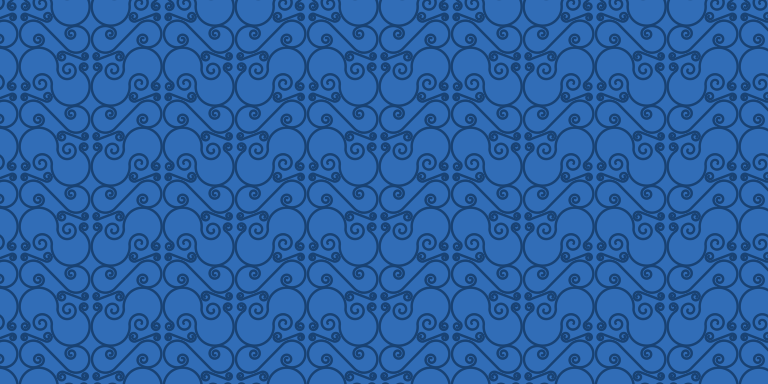
This pattern is drawn by a Shadertoy shader. Its source:

```glsl
const float TAU = 6.2831853;
const float CANVAS_HEIGHT = 576.0;          // design units down the canvas
const vec2 CELL = vec2(108.0, 120.0);
const vec2 CELL_ORIGIN = vec2(28.0, 41.0);
const float HALF_LINE = 1.85;
const vec3 FIELD_BLUE = vec3(0.193, 0.428, 0.718);
const vec3 LINE_BLUE = vec3(0.097, 0.258, 0.452);

vec2 polar(float angle) {
    return vec2(cos(angle), sin(angle));
}

float segmentDistance(vec2 p, vec2 a, vec2 b) {
    vec2 ab = b - a;
    return length(p - a - ab * clamp(dot(p - a, ab) / dot(ab, ab), 0.0, 1.0));
}

// Arc whose radius runs from r0 to r1; a negative sweep turns clockwise
float spiralDistance(vec2 p, vec2 center, float start, float sweep, float r0, float r1) {
    vec2 q = p - center;
    float span = abs(sweep);
    float turn = mod(sign(sweep) * (atan(q.y, q.x) - start), TAU);
    float d = length(q - r1 * polar(start + sweep));
    for (int k = 0; k < 3; k++) {
        if (turn <= span) d = min(d, abs(length(q) - mix(r0, r1, turn / span)));
        turn += TAU;
    }
    return d;
}

// Two curls joined by their crossing tangent
float scrollDistance(vec2 p, vec2 a, float ra, vec2 b, float rb, float sweep, float shrink) {
    vec2 ab = b - a;
    float touch = atan(ab.y, ab.x) + acos((ra + rb) / length(ab));
    float d = segmentDistance(p, a + ra * polar(touch), b - rb * polar(touch));
    d = min(d, spiralDistance(p, a, touch, sweep, ra, ra * shrink));
    return min(d, spiralDistance(p, b, touch + 0.5 * TAU, sweep, rb, rb * shrink));
}

// Large lobe, ending in a wide curl on one side and a small knob on the other
float lobeDistance(vec2 p, vec2 center, float radius, vec2 curl, float knobAngle, float knobRadius) {
    vec2 toCurl = curl - center;
    float start = atan(toCurl.y, toCurl.x);
    float d = spiralDistance(p, center, start, knobAngle - start, radius, radius);
    d = min(d, spiralDistance(p, curl, start + 0.5 * TAU, 1.55 * TAU,
                              length(toCurl) - radius, 2.5));
    vec2 knob = center + (radius + knobRadius) * polar(knobAngle);
    return min(d, spiralDistance(p, knob, knobAngle - 0.5 * TAU, -1.45 * TAU, knobRadius, 2.0));
}

// Small ring with a curl inside, joined to its half-turn twin
float ringDistance(vec2 p, vec2 center, float radius, float curlRadius) {
    float sweep = 0.74 * TAU;
    float d = scrollDistance(p, center, radius, -center, radius, sweep, 1.0);
    float touch = atan(-center.y, -center.x) + acos(radius / length(center));
    float end = touch + sweep;
    vec2 curl = center + (radius - curlRadius) * polar(end);
    return min(d, spiralDistance(p, curl, end, 1.4 * TAU, curlRadius, 2.2));
}

float halfMotif(vec2 p, vec2 ringPoint) {
    float d = lobeDistance(p, vec2(-24.0, 15.0), 28.5, vec2(20.0, 10.0), 0.653 * TAU, 7.0);
    d = min(d, scrollDistance(p, vec2(11.0, 30.0), 7.5, vec2(45.0, 31.0), 5.5, 1.4 * TAU, 0.3));
    return min(d, ringDistance(ringPoint, vec2(-32.0, 4.0), 20.0, 9.0));
}

// Cells mirror across vertical walls and turn by half around their centers
float scrollworkDistance(vec2 p) {
    vec2 cellPos = (p - CELL_ORIGIN) / CELL;
    vec2 local = (fract(cellPos) - 0.5) * CELL;
    if (mod(floor(cellPos.x), 2.0) > 0.5) local.x = -local.x;
    vec2 ringLocal = vec2(local.x, (fract(cellPos.y + 0.5) - 0.5) * CELL.y);
    return min(halfMotif(local, ringLocal), halfMotif(-local, -ringLocal));
}

void mainImage(out vec4 fragColor, in vec2 fragCoord) {
    float unitsPerPixel = CANVAS_HEIGHT / iResolution.y;
    float d = scrollworkDistance(fragCoord * unitsPerPixel) - HALF_LINE;
    float soft = 0.65 * unitsPerPixel;
    float line = 1.0 - smoothstep(-soft, soft, d);
    fragColor = vec4(mix(FIELD_BLUE, LINE_BLUE, line), 1.0);
}
```
